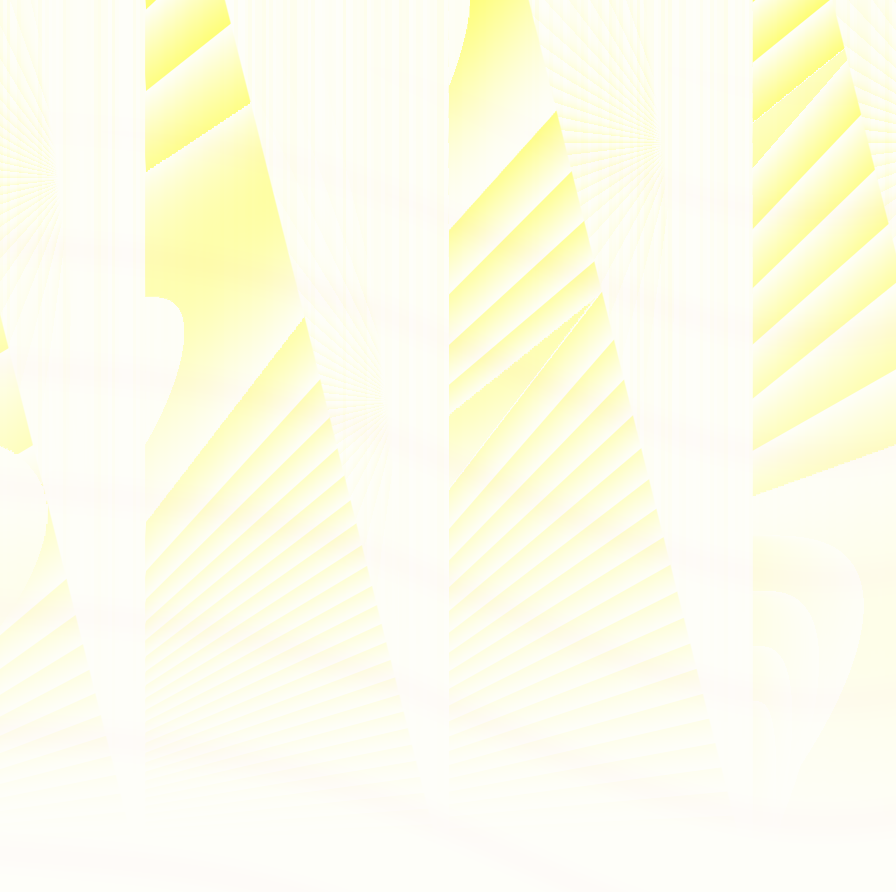
Reproduce this background procedurally as a Shadertoy shader.

```glsl
float hash(float n) {
    n = fract(n * 0.1031);
    n *= n + 33.33;
    return fract(n * (n + n));
}

// Height where a fanned line through (d, t) meets the panel's left side
float fanHeight(float d, float t, float slope, float flatten) {
    return (t + slope * d) / (1.0 + flatten * d);
}

// Positive inside a lobe that grows from the panel's left side
float lobe(float d, float t, float top, float tall, float wide) {
    float v = clamp((t - top) / tall, 0.0, 1.0);
    return 2.0 * wide * pow(v, 0.3) * pow(1.0 - v, 0.95) - d;
}

// Each panel returns a phase whose fraction is the strength of yellow
float edgePanel(float x, float d, float t) {
    if (lobe(d, t, 0.48, 0.4, 0.229) > 0.0) return 0.04 + 0.3 * smoothstep(0.55, 0.68, t);
    if (t < 0.54) return (t + 0.6 * x - 0.397) / 0.125;
    float l = fanHeight(x, t, 3.4, 3.58);
    return -120.0 * (l - 0.62) * (l - 0.62);
}

float firstPanel(float d, float t) {
    float upper = fanHeight(d, t, 0.95, 1.46);
    float lower = fanHeight(d, t, 3.4, 3.58);
    if (upper < 0.195) return (upper - 0.013) / 0.0912;
    if (lower > 0.586) return 0.14 - 159.0 * (lower - 0.556) * (lower - 0.556);
    if (lobe(d, t, 0.333, 0.166, 0.044) > 0.0) return 0.03;
    float u = clamp((fanHeight(d, t, 0.355, -1.61) - 0.195) / 0.391, 0.0, 1.0);
    return 0.03 + 0.8 * sin(3.14159 * pow(u, 0.8));
}

float secondPanel(float d, float t) {
    float upper = fanHeight(d, t, 1.519, 1.546);
    float lower = fanHeight(d, t, 3.11, 3.3);
    if (lower > 0.548) return 0.275 - 73.7 * (lower - 0.417) * (lower - 0.417);
    if (lobe(d, t, -0.029, 0.127, 0.0235) > 0.0) return 0.03;
    if (upper < 0.258) return 0.95 * (1.0 - smoothstep(0.0, 0.27, upper));
    if (upper > 0.465) return 0.9 - 0.75 * smoothstep(0.465, 0.56, upper);
    return log((0.599 - upper) / 0.341) / 0.2357;
}

float thirdPanel(float d, float t) {
    float steep = fanHeight(d, t, 1.397, 1.306);
    float level = steep < 0.449 ? steep : fanHeight(d, t, 2.673, 4.15);
    float top = t + 0.815 * d;
    if (steep < 0.189) return top < 0.139 ? (top - 0.0716) / 0.0677 : 0.45 + 6.0 * (top - 0.139);
    float s = level - 0.189;
    float phase = 14.0 * s + 5.5 * s * s;
    if (level > 0.557) phase = 0.05 + 0.55 * smoothstep(0.557, 0.72, level);
    // Nested lobes
    float wide = 0.124;
    for (int i = 0; i < 4; i++) {
        float inside = lobe(d, t, 0.6 + 0.062 * float(i), 0.33, wide);
        if (inside > 0.0) phase = 0.04 + 0.6 * min(inside / wide, 1.0);
        wide *= 0.6;
    }
    return phase;
}

void mainImage(out vec4 fragColor, in vec2 fragCoord) {
    vec2 uv = fragCoord / iResolution.xy;
    float x = uv.x, t = 1.0 - uv.y;
    float pixel = 1.0 / iResolution.x;

    // Repeating panels, cut by a slanted right side
    float panel = floor((x - 0.1615) / 0.339);
    float d = x - 0.1615 - 0.339 * panel;
    float slant = 0.0895 + 0.25 * t;
    float inPanel = smoothstep(-pixel, pixel, slant - d) * smoothstep(0.0, pixel, d);

    float phase = panel < -0.5 ? edgePanel(x, d, t)
                : panel < 0.5 ? firstPanel(d, t)
                : panel < 1.5 ? secondPanel(d, t) : thirdPanel(d, t);
    float ramp = fract(phase);
    float soft = clamp(fwidth(phase), 0.001, 0.25);
    ramp *= smoothstep(0.0, soft, 1.0 - ramp);
    float fade = pow(max(1.0 - t / 0.95, 0.0), 1.1);
    float yellow = 0.53 * fade * ramp * inPanel;

    // Faint fan and fine columns on the pale bands
    float q = 0.222 + 0.11 * t - d;
    float centre = panel < -0.5 ? 0.2 : panel < 0.5 ? 0.45 : 0.16;
    float rays = fract(9.0 * atan(t - centre, abs(q) + 0.015));
    float fan = rays * rays * smoothstep(0.0, 0.01, q) * exp(-9.0 * abs(t - centre));
    float columns = hash(floor(x * 256.0) + 7.0);
    yellow += (1.0 - inPanel) * fade * (0.2 * fan + 0.045 * columns * columns);
    yellow += 0.012 * columns * (1.0 - t);

    // Sweeping rosy threads
    float sweep = t - 0.42 * x + 0.25 * x * x;
    float thread = pow(0.5 + 0.5 * cos(46.0 * sweep + 3.0 * sin(5.0 * x)), 6.0);
    vec3 colour = vec3(0.996, 0.996, 0.978) - vec3(0.0, 0.0, yellow);
    colour -= vec3(0.0, 0.012, 0.006) * thread * smoothstep(0.0, 0.3, t);
    fragColor = vec4(colour, 1.0);
}
```
